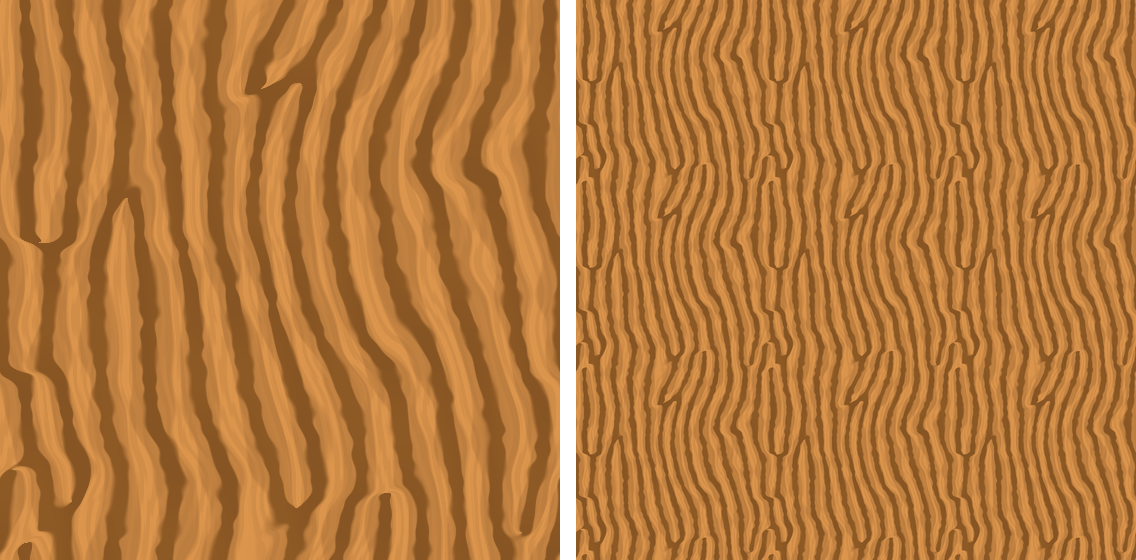
Left: one tile. Right: repeated 3 by 3.
Write a Shadertoy shader that draws this texture.

```glsl
const float TAU = 6.2831853;

// Sine with whole-number repeats, so it wraps on the canvas
float wave(vec2 p, vec2 repeats, float shift) {
    return sin(TAU * dot(p, repeats) + shift);
}

// Sideways lean of the grain, strongest right of centre
vec2 leanGrain(vec2 p) {
    float reach = 0.5 - 0.5 * cos(TAU * (p.x - 0.1));
    p.x += 0.058 * reach * sin(TAU * (p.y - 0.38));
    p.x += 0.004 * wave(p, vec2(1.0, 3.0), 0.7);
    return p;
}

// Sum of near-parallel waves: its angle runs across each ridge and
// its zeros are the places where ridges fork or end
vec2 ridgeField(vec2 p) {
    float carrier = TAU * dot(p, vec2(12.0, 1.0));
    vec2 field = vec2(cos(carrier), sin(carrier));
    for (float i = 2.0; i < 10.0; i++) {
        vec2 repeats = vec2(10.0 + mod(i * 2.0, 5.0), mod(i * 5.0, 7.0) - 3.0);
        float angle = TAU * dot(p, repeats) + i * i * 2.4;
        field += 0.4 * vec2(cos(angle), sin(angle));
    }
    return field;
}

void mainImage(out vec4 fragColor, in vec2 fragCoord) {
    vec2 uv = fragCoord / iResolution.xy;
    vec2 grain = leanGrain(uv);
    vec2 field = ridgeField(grain);
    float across = atan(field.y, field.x) / (0.5 * TAU);

    // Ridge outline: ragged sides, sharp or brushed, fading at the forks
    float ragged = wave(uv, vec2(5.0, 9.0), 2.5 * wave(uv, vec2(3.0, 5.0), 1.0));
    ragged += 0.5 * wave(uv, vec2(8.0, -19.0), 2.0 * wave(uv, vec2(4.0, 7.0), 2.0));
    float edge = 1.0 - abs(across) + 0.055 * ragged;
    edge -= 0.35 * exp(-12.0 * dot(field, field));
    float brushed = 0.5 + 0.5 * wave(uv, vec2(7.0, 4.0), 3.0 * wave(uv, vec2(2.0, -3.0), 0.5));
    float softness = mix(0.09, 0.3, brushed * brushed);
    float ridge = smoothstep(0.25, 0.25 + softness, edge);

    // Painted light band wandering along each ridge
    float drift = wave(uv, vec2(4.0, 2.0), 1.5 * wave(uv, vec2(3.0, -1.0), 4.0));
    float swell = wave(uv, vec2(5.0, -2.0), 2.0 * wave(uv, vec2(2.0, 3.0), 1.3));
    float band = 0.31 + 0.17 * swell - abs(across - 0.2 * drift);
    float light = smoothstep(-0.04, 0.1, band);

    // Fine bristle streaks following the grain
    float streak = sin(across * 13.0 + 2.5 * drift + 2.0 * swell);
    streak += 0.6 * sin(across * 29.0 + 4.0 * swell - 3.0 * drift);
    float bristle = smoothstep(-0.5, 0.6, streak);
    light *= 0.8 + 0.25 * bristle;
    light += 0.22 * bristle * (1.0 - light) * smoothstep(-0.35, 0.0, band);

    vec3 groove = vec3(0.54, 0.34, 0.14) * (1.0 + 0.025 * drift);
    vec3 wood = mix(vec3(0.75, 0.50, 0.25), vec3(0.85, 0.575, 0.295), light);
    wood *= 0.985 + 0.025 * bristle;
    fragColor = vec4(mix(groove, wood, ridge), 1.0);
}
```
